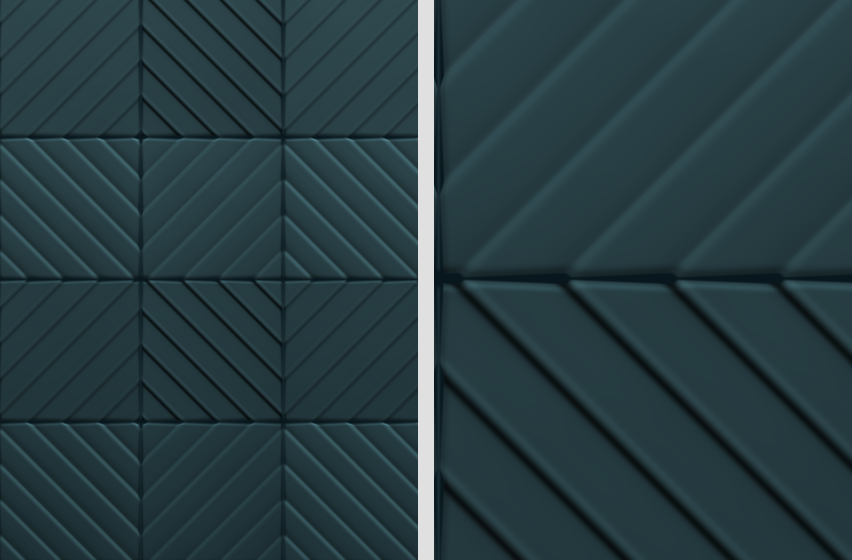
Left: the whole. Right: its middle third, enlarged.
This texture is drawn by a Shadertoy shader. Its source:

```glsl
float hash(vec2 p) {
    return fract(sin(dot(p, vec2(41.3, 289.1))) * 4375.85);
}

// Soft cloudiness of the glaze
float glaze(vec2 p) {
    float sum = 0.0, amp = 0.5;
    for (int i = 0; i < 4; i++) {
        sum += amp * sin(p.x + 1.7 * sin(p.y)) * sin(p.y + 1.3 * sin(p.x));
        p = mat2(1.5, 1.1, -1.1, 1.5) * p + 2.3;
        amp *= 0.5;
    }
    return sum;
}

float bell(float x, float width) {
    return exp(-x * x / (width * width));
}

void mainImage(out vec4 fragColor, in vec2 fragCoord) {
    vec2 p = fragCoord / iResolution.x;
    vec2 grid = (p + vec2(0.0035, 0.0100)) / 0.3405;
    vec2 id = floor(grid), c = fract(grid) - 0.5;
    float aa = 1.5 / (0.3405 * iResolution.x);

    // Diagonals alternate like a checkerboard; odd rows are turned half round
    float slant = mod(id.x + id.y, 2.0) < 0.5 ? 1.0 : -1.0;
    float turn = mod(id.y, 2.0) < 0.5 ? 1.0 : -1.0;
    vec2 downhill = vec2(slant, 1.0) * turn;

    // Sawtooth ribs: height climbs along each band, then drops at the step
    float saw = fract(4.0 * dot(c, downhill) + 0.13);
    float d = saw > 0.5 ? saw - 1.0 : saw;
    float lift = saw * (1.0 - smoothstep(0.88, 1.0, saw));
    float facing = dot(downhill, vec2(0.32, 0.68));
    float lit = max(facing, 0.0), shaded = max(-facing, 0.0);

    // Glazed face, lighter towards the top of the wall
    float climb = fragCoord.y / iResolution.y;
    vec3 col = mix(vec3(0.122, 0.202, 0.222), vec3(0.174, 0.269, 0.292), climb);
    col *= 1.0 + 0.07 * (hash(id) - 0.5) + 0.025 * glaze(p * 14.0);
    col *= 1.0 + 0.05 * c.y + 0.04 * (saw - 0.5) * turn;

    // Light catches upward steps and leaves a trough beyond them
    float trough = smoothstep(-0.03, 0.07, d) * exp(-max(d, 0.0) / 0.14);
    col *= 1.0 - 0.45 * lit * trough;
    col += vec3(0.085, 0.125, 0.130) * lit * bell(d + 0.06, 0.09);

    // Downward steps cast a narrow shadow below a faint rim
    col *= 1.0 - shaded * (0.66 * bell(d - 0.01, 0.065) + 0.20 * trough);
    col += vec3(0.030, 0.040, 0.042) * shaded * bell(d + 0.13, 0.06);

    // Pressed edges: gap width follows the rib profile
    vec2 edge = 0.5 - abs(c);
    float inset = 0.006 + 0.011 * (1.0 - lift);
    float topLip = step(0.0, c.y) * bell(edge.y - inset - 0.008, 0.008);
    float lowLip = step(c.y, 0.0) * bell(edge.y - inset, 0.014);
    float sideLip = bell(edge.x - inset, 0.009);
    col *= 1.0 + 0.32 * topLip - 0.35 * lowLip - 0.18 * sideLip;

    // Dark joints with a thin paler seam in the upright ones
    float gap = 1.0 - smoothstep(inset - 0.004 - aa, inset - 0.004 + aa, min(edge.x, edge.y));
    vec3 joint = vec3(0.030, 0.090, 0.115);
    joint += vec3(0.070, 0.085, 0.085) * bell(edge.x, 0.004) * smoothstep(0.01, 0.03, edge.y);
    col = mix(col, joint, gap);

    fragColor = vec4(clamp(col, 0.0, 1.0), 1.0);
}
```
